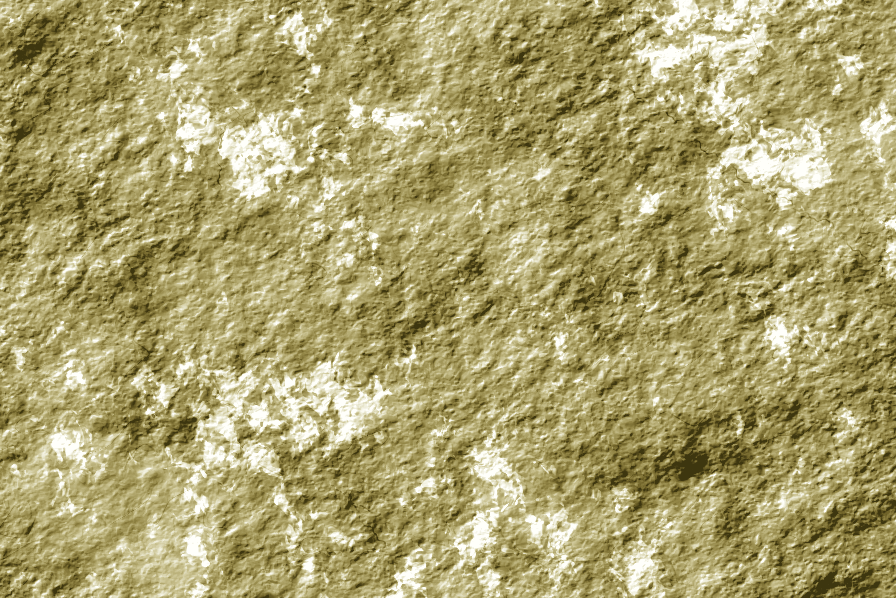
Reproduce this texture procedurally as a Shadertoy shader.

```glsl
// Rough olive-yellow rock face: chipped relief, pale mineral flecks, fine cracks.

const float GRAIN_ANGLE   = 0.42;              // tilt of the chipped ridges
const vec2  GRAIN_STRETCH = vec2(0.85, 1.15);  // long along the ridge, short across
const vec2  LIGHT_STEP    = vec2(-0.13, 0.33); // toward the light, in cell units
const float LEDGE_RELIEF  = 0.21;
const float GRAIN_RELIEF  = 0.39;
const float BROAD_TONE    = 0.33;
const float STAIN         = 2.1;
const float STAIN_LEVEL   = 1.0;
const float CREASE        = 0.8;
const float TONE_SHIFT    = -0.22;
const float TONE_STEP     = 0.8;               // deviations between palette entries
const float CRACK_WIDTH   = 0.0011;

// Palette from deepest shadow to bare mineral
const vec3 ROCK[7] = vec3[7](
    vec3(0.24, 0.21, 0.06), vec3(0.44, 0.39, 0.16), vec3(0.58, 0.53, 0.28),
    vec3(0.69, 0.65, 0.42), vec3(0.80, 0.77, 0.58), vec3(0.91, 0.90, 0.80),
    vec3(1.0, 1.0, 0.98));

vec3 hash3(vec2 cell) {
    vec3 h = fract(cell.xyx * vec3(0.1031, 0.1030, 0.0973));
    h += dot(h, h.yxz + 33.33);
    return fract((h.xxy + h.yzz) * h.zyx);
}

// Cellular noise: random cell heights blended by distance, about unit deviation
float cellNoise(vec2 p) {
    vec2 base = floor(p);
    float sum = 0.0, weights = 1e-5;
    for (int y = -1; y <= 1; y++)
    for (int x = -1; x <= 1; x++) {
        vec2 cell = base + vec2(x, y);
        vec3 h = hash3(cell + 71.0);
        vec2 d = cell + h.xy - p;
        float w = exp(-8.0 * dot(d, d));
        sum += w * h.z;
        weights += w;
    }
    return 3.8 * (sum / weights - 0.5);
}

mat2 rotation(float a) {
    return mat2(cos(a), -sin(a), sin(a), cos(a));
}

// Layered noise, normalised to keep its deviation
float layers(vec2 p, int count, float gain) {
    float sum = 0.0, power = 0.0, amp = 1.0;
    for (int i = 0; i < count; i++) {
        sum += amp * cellNoise(p);
        power += amp * amp;
        p = rotation(0.6) * p * 2.1 + 13.7;
        amp *= gain;
    }
    return sum * inversesqrt(power);
}

// Side-lit slope summed over scales; x holds ledges, y holds grain
vec2 relief(vec2 p) {
    vec2 slope = vec2(0.0);
    float freq = 6.0;
    for (int i = 0; i < 6; i++) {
        vec2 q = rotation(0.25 * sin(float(i) * 2.4)) * p * freq + float(i) * 19.3;
        float d = cellNoise(q - LIGHT_STEP) - cellNoise(q + LIGHT_STEP);
        slope += (i < 3) ? vec2(d, 0.0) : vec2(0.0, d);
        freq *= 2.02;
    }
    return slope;
}

// Thin line along the zero level of a noise
float zeroLine(float n, float width) {
    return 1.0 - smoothstep(0.0, width, abs(n));
}

// Jagged, broken hairline from a start point along a direction
float crack(vec2 p, vec2 start, float angle, float len) {
    vec2 q = rotation(angle) * (p - start);
    float wander = 0.008 * sin(q.x * 19.0) + 0.005 * sin(q.x * 61.0 + 1.0)
                 + 0.003 * sin(q.x * 173.0) + 0.0015 * sin(q.x * 410.0);
    float aa = 0.7 / iResolution.y;
    float line = 1.0 - smoothstep(CRACK_WIDTH - aa, CRACK_WIDTH + aa, abs(q.y - wander));
    float ends = smoothstep(0.0, 0.02, q.x) * (1.0 - smoothstep(len - 0.05, len, q.x));
    return line * ends * (0.6 + 0.4 * sin(q.x * 83.0));
}

void mainImage(out vec4 fragColor, in vec2 fragCoord) {
    vec2 p = fragCoord / iResolution.y;

    // Roughen outlines with a fine bend; align relief with the grain
    vec2 bend = vec2(cellNoise(p * 24.0), cellNoise(p * 24.0 + 40.0));
    vec2 warped = p + 0.004 * bend;
    vec2 q = rotation(GRAIN_ANGLE) * (p + 0.0012 * bend) * GRAIN_STRETCH;

    // Broad light and dark areas; the dark ones are rougher
    float broad = layers(warped * vec2(2.8, 4.0) + 5.0, 4, 0.7);
    vec2 slope = relief(q);
    slope.x *= slope.x < 0.0 ? 1.2 : 0.85;
    float roughness = clamp(1.0 - 0.15 * broad, 0.7, 1.35);
    float tone = TONE_SHIFT + BROAD_TONE * broad
               + roughness * (LEDGE_RELIEF * slope.x + GRAIN_RELIEF * slope.y);

    // Short dark creases under chips
    float crease = zeroLine(cellNoise(q * vec2(17.0, 26.0) + 9.0), 0.2);
    tone -= CREASE * crease * smoothstep(0.2, 1.0, cellNoise(q * 13.0 + 31.0));

    // Pale mineral: ragged patches, thin veins and flecks
    float patches = layers(warped * vec2(4.6, 4.2) + 23.0, 6, 0.88);
    float vein = zeroLine(cellNoise(warped * 9.0 + 60.0), 0.35);
    float mineral = patches + 0.55 * vein + 0.3 * broad;
    tone += STAIN * smoothstep(STAIN_LEVEL, STAIN_LEVEL + 1.0, mineral);

    // Hairline cracks
    float cracks = crack(p, vec2(1.04, 0.85), -0.60, 0.56)
                 + crack(p, vec2(0.37, 0.80), -1.70, 0.18)
                 + crack(p, vec2(0.57, 0.18), -1.00, 0.17);
    tone -= 1.6 * min(cracks, 1.0);

    // Tone to palette
    float t = clamp(3.0 + tone / TONE_STEP, 0.0, 5.999);
    int i = int(t);
    fragColor = vec4(mix(ROCK[i], ROCK[i + 1], fract(t)), 1.0);
}
```
